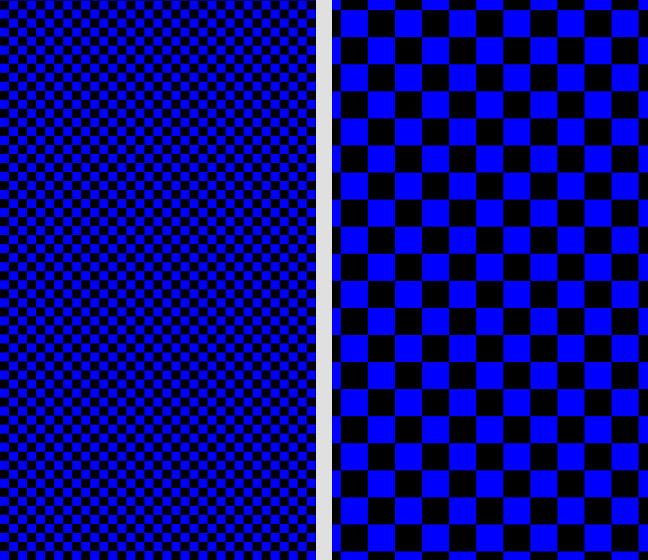
Left, the full canvas; right, a detail of the centre.
This pattern is drawn by a Shadertoy shader. Its source:

```glsl
// A fine checkerboard of blue and black squares, anchored at the lower left.
// Each axis is a square wave averaged exactly over one pixel (box filter),
// and the product of the two waves picks the colour.

const float CELLS_DOWN = 512.0 / 8.25;     // squares in one canvas height
const vec3 DARK_COLOR = vec3(0.0);
const vec3 BLUE_COLOR = vec3(0.0, 0.0, 1.0);

// Integral of a +1/-1 square wave whose half period is one cell
vec2 squareWaveIntegral(vec2 p) {
    return 1.0 - abs(mod(p, 2.0) - 1.0);
}

// Mean of the square wave over a window of the given width
vec2 filteredSquareWave(vec2 p, float width) {
    float halfWidth = 0.5 * width;
    return (squareWaveIntegral(p + halfWidth) - squareWaveIntegral(p - halfWidth)) / width;
}

void mainImage(out vec4 fragColor, in vec2 fragCoord) {
    // Cell coordinates, with square cells at any canvas size
    float pixelWidth = CELLS_DOWN / iResolution.y;
    vec2 cellPos = fragCoord * pixelWidth;

    // Equal signs on both axes give blue, opposite signs give black
    vec2 wave = filteredSquareWave(cellPos, pixelWidth);
    float blueCoverage = 0.5 + 0.5 * wave.x * wave.y;

    fragColor = vec4(mix(DARK_COLOR, BLUE_COLOR, blueCoverage), 1.0);
}
```
